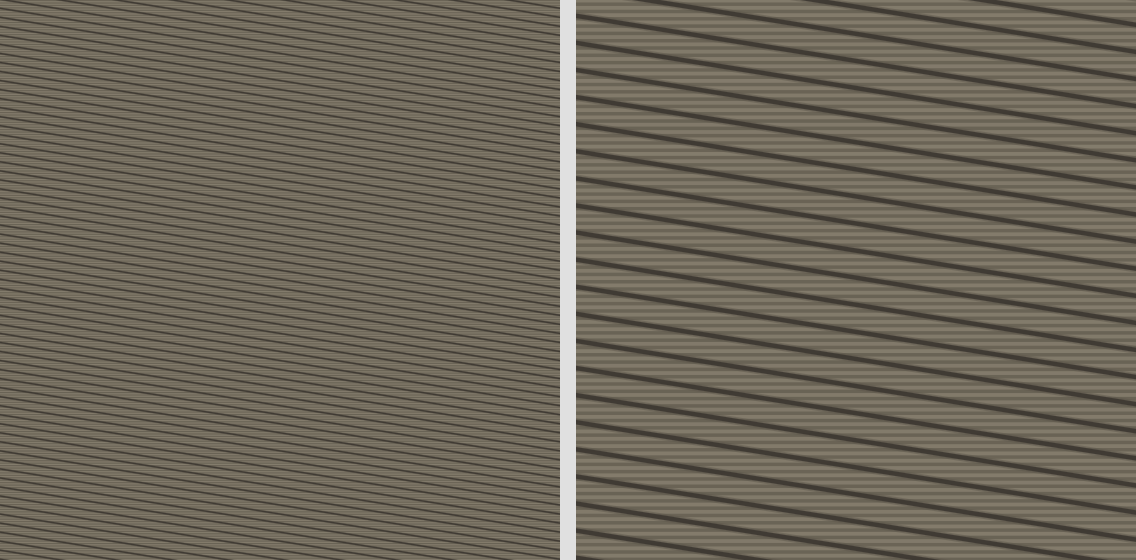
Left: the whole. Right: its middle third, enlarged.
Reproduce this pattern procedurally as a Shadertoy shader.

```glsl
// Fine ribbed cloth: thin level threads crossed by shallow dark twill lines
// that fall to the right. Both are repeating bars, box-filtered over a pixel,
// with a faint hashed change of tone from thread to thread.

// Hash without sine, 0 to 1
float hash(float n) {
    n = fract(n * 0.1031);
    n *= n + 33.33;
    return fract(n * (n + n));
}

// Running area of a bar that fills the first part of each unit
float barArea(float x, float duty) {
    return floor(x) * duty + min(fract(x), duty);
}

// Share of a window of the given width that the bars cover
float bars(float x, float duty, float width) {
    return (barArea(x + 0.5 * width, duty) - barArea(x - 0.5 * width, duty)) / width;
}

void mainImage(out vec4 fragColor, in vec2 fragCoord) {
    vec2 uv = fragCoord / iResolution.xy;
    vec2 pixel = 1.0 / iResolution.xy;

    // Level threads
    float thread = uv.y * 230.0;
    float light = bars(thread, 0.52, 230.0 * pixel.y);
    vec3 color = mix(vec3(0.415, 0.39, 0.335), vec3(0.51, 0.48, 0.418), light);
    color *= 0.99 + 0.02 * hash(floor(thread));

    // Twill lines: 62 repeats down, 10 across
    float twill = dot(uv, vec2(10.0, 62.0));
    float twillWidth = dot(pixel, vec2(10.0, 62.0));
    float core = bars(twill, 0.17, twillWidth);
    float shade = bars(twill + 0.06, 0.29, twillWidth);
    color = mix(color, vec3(0.36, 0.335, 0.29), 0.5 * shade);
    color = mix(color, vec3(0.235, 0.215, 0.19), 0.92 * core);

    fragColor = vec4(color, 1.0);
}
```
